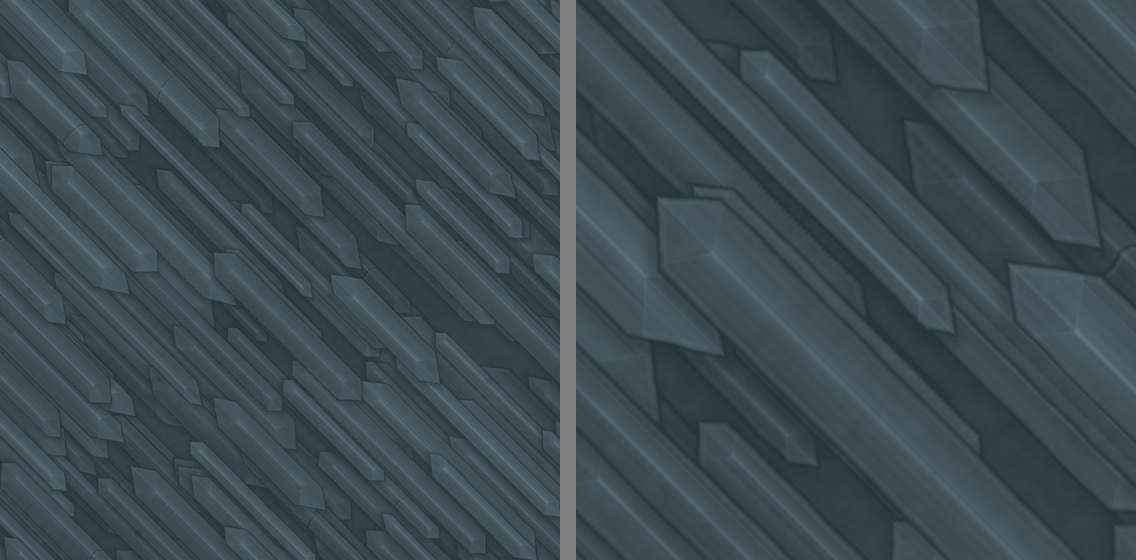
Left, the full canvas; right, a detail of the centre.
A three.js fragment shader for this texture:

```glsl
// Overlapping slate-blue crystal shards, all lying on the falling diagonal.
// Layers of jittered cells are painted back to front; each cell holds one long
// prism with pointed ends, facets, a bright ridge, a dark rim and a soft shadow.

varying vec2 vUv;

const vec3 DEEP_SLATE = vec3(0.150, 0.212, 0.232);
const vec3 PALE_SLATE = vec3(0.400, 0.480, 0.512);
const vec2 CELL = vec2(0.58, 0.080);   // cell length along, lane width across
const float LAYERS = 6.0;
const float SOFT = 0.0011;             // edge smoothing

float hash(vec2 p) {
  return fract(sin(dot(p, vec2(127.1, 311.7))) * 43758.5453);
}

float noise(vec2 p) {
  vec2 i = floor(p);
  vec2 f = fract(p);
  f = f * f * (3.0 - 2.0 * f);
  return mix(mix(hash(i), hash(i + vec2(1.0, 0.0)), f.x),
             mix(hash(i + vec2(0.0, 1.0)), hash(i + 1.0), f.x), f.y);
}

float line(float dist, float width) {
  return 1.0 - smoothstep(width - SOFT, width + SOFT, abs(dist));
}

// Distance to a bar with pointed ends; the points sit on the ridge.
float shardDistance(vec2 p, vec2 halfSize, float ridge, float slope) {
  float side = abs(p.y) - halfSize.y;
  float cap = abs(p.x) - halfSize.x + slope * abs(p.y - ridge);
  return max(side, cap / sqrt(1.0 + slope * slope));
}

// Brightness of the facets, ridge and grain inside a shard.
float shardShade(vec2 p, vec2 halfSize, float ridge, float slope, float tone, vec2 id) {
  float across = p.y - ridge;
  float h = halfSize.y;
  float away = abs(across) / h;
  float junction = halfSize.x - 1.55 * slope * h;
  float capEdge = abs(p.x) - junction - 0.55 * slope * abs(across);
  float cap = smoothstep(-SOFT, SOFT, capEdge);
  float lit = smoothstep(-SOFT, SOFT, across);

  // Long facets fade from the ridge to the rim
  float body = mix(-0.04 - 0.07 * away, 0.05 - 0.11 * away, lit);
  body += 0.42 * tone * exp(-away * 5.0);
  body += 0.40 * tone * line(across, 0.0010);
  float groove = (hash(id + 12.7) - 0.5) * 1.5 * h;
  body += 0.16 * tone * (line(p.y - groove, 0.0007) - line(p.y - groove - 0.0025, 0.0009));

  // Pointed facets, brightest where they meet the ridge
  float tip = mix(-0.04, 0.04, lit) * sign(-p.x) + 0.01;
  tip += 0.22 * tone * line(across, 0.0008);
  float glint = exp(-length(vec2(abs(p.x) - junction, across)) / (0.40 * h));

  float shade = tone + mix(body, tip, cap) + 0.25 * tone * glint;
  shade += 0.16 * tone * line(capEdge, 0.0008);
  shade += 0.06 * (hash(id + 8.3) - 0.5) * p.x / halfSize.x;
  return shade + 0.09 * (noise(vec2(p.x * 9.0, p.y * 330.0) + id * 17.0) - 0.5);
}

// A ragged fracture across some shards: x is its dark cut, y its pale lip.
vec2 fracture(vec2 p, vec2 halfSize, vec2 id) {
  float place = (hash(id + 5.7) - 0.5) * halfSize.x;
  float bend = 0.35 * p.y * (hash(id + 6.1) - 0.5) + 9.0 * p.y * p.y;
  float ragged = 0.006 * (noise(vec2(p.y * 190.0, id.x)) - 0.5);
  float d = p.x - place - bend - ragged;
  float present = step(0.85, hash(id + 4.9));
  return present * vec2(line(d, 0.0010), line(d - 0.0028, 0.0010));
}

// Paints the shard of one cell over the brightness below it.
float paintShard(float below, vec2 p, float lane, float layer) {
  float slide = hash(vec2(lane, layer * 7.3)) * CELL.x;
  float column = floor((p.x + slide) / CELL.x);
  vec2 id = vec2(column + layer * 13.0, lane + layer * 29.0);

  vec2 halfSize = vec2(mix(0.12, 0.270, hash(id + 0.3)), mix(0.013, 0.030, hash(id + 1.1)));
  float slack = 0.5 * CELL.x - 0.02 - halfSize.x;
  vec2 center = (vec2(column, lane) + 0.5) * CELL - vec2(slide, 0.0);
  center += (vec2(hash(id + 2.3), hash(id + 3.7)) - 0.5) * vec2(2.0 * slack, 0.8 * CELL.y);
  float ridge = (hash(id + 7.9) - 0.5) * 0.7 * halfSize.y;
  float slope = mix(0.9, 1.6, hash(id + 9.1));
  float tone = mix(0.24, 0.45, layer / (LAYERS - 1.0)) + 0.12 * (hash(id + 1.9) - 0.5);

  vec2 q = p - center;
  float wobble = 0.0016 * (noise(q * vec2(45.0, 90.0) + id) - 0.5);
  float d = shardDistance(q, halfSize, ridge, slope) + wobble;
  float shadowDist = shardDistance(q + vec2(0.0, 0.003), halfSize, ridge, slope);
  float shade = shardShade(q, halfSize, ridge, slope, tone, id);
  vec2 crack = fracture(q, halfSize, id);
  shade += 0.12 * crack.y - 0.24 * crack.x;

  float shadow = 1.0 - smoothstep(0.0, 0.014, shadowDist);
  below *= 1.0 - 0.36 * shadow * shadow;
  float result = mix(below, shade, 1.0 - smoothstep(-SOFT, SOFT, d));
  result += 0.07 * line(d + 0.0036, 0.0008);
  return result - (0.07 + 0.50 * result) * line(d, 0.0011);
}

// Sparse round pits with a dark rim.
float pits(vec2 p) {
  vec2 id = floor(p * 5.0);
  vec2 center = (id + 0.2 + 0.6 * vec2(hash(id + 41.0), hash(id + 53.0))) / 5.0;
  float radius = mix(0.003, 0.006, hash(id + 67.0));
  float d = length(p - center) - radius;
  float inside = 1.0 - smoothstep(-0.002, 0.002, d);
  return step(0.62, hash(id + 71.0)) * (0.09 * inside + 0.09 * line(d, 0.0010));
}

void main() {
  // x runs down the diagonal, y across it
  vec2 p = vec2(vUv.x - vUv.y, vUv.x + vUv.y) * 0.70711;
  float shade = 0.15 + 0.06 * noise(p * vec2(6.0, 60.0));
  for (float layer = 0.0; layer < LAYERS; layer++) {
    vec2 shifted = p + vec2(0.173, 0.037) * layer;
    float lane = floor(shifted.y / CELL.y);
    for (float side = -1.0; side <= 1.0; side++) {
      shade = paintShard(shade, shifted, lane + side, layer);
    }
  }
  // Wear: cloudy stains, fine grain and pits
  shade += 0.07 * (noise(vUv * 7.0) - 0.5) + 0.05 * (noise(vUv * 90.0) - 0.5);
  shade += 0.05 * (noise(vUv * 300.0) - 0.5) - pits(vUv);
  gl_FragColor = vec4(mix(DEEP_SLATE, PALE_SLATE, clamp(shade, 0.0, 1.0)), 1.0);
}
```
